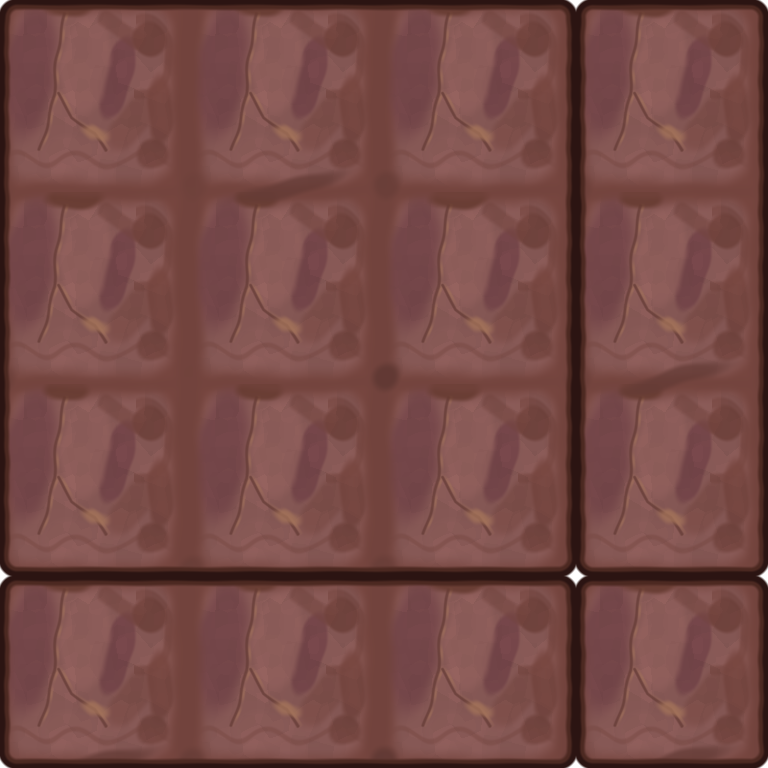
Give the GLSL for this pattern, as a three.js fragment shader.

```glsl
// Painted reddish stone tiles, four by four, grouped into four dark-outlined panels.
#define TILES 4.0
#define SPLIT vec2(3.0, 1.0)
#define RADIUS 0.09
#define INK_WIDTH 0.025
#define RIM_WIDTH 0.046
#define EDGE 0.008
#define LIGHT vec3(0.545, 0.358, 0.345)
#define PURPLE vec3(0.455, 0.270, 0.285)
#define BROWN vec3(0.450, 0.265, 0.240)
#define GOLD vec3(0.640, 0.450, 0.350)
#define RIM vec3(0.300, 0.160, 0.130)
#define INK vec3(0.170, 0.080, 0.070)

varying vec2 vUv;

float hash(vec2 p) {
  return fract(sin(dot(p, vec2(127.1, 311.7))) * 4375.85);
}

vec2 waves(vec2 p) {
  return sin(p.yx * 11.0 + vec2(0.4, 2.1)) * 0.6 + sin(p.yx * 27.0 + p * 9.0) * 0.4;
}

// Flat random tone of the nearest scattered point, like a brush dab.
float dabs(vec2 p) {
  float nearest = 9.0, tone = 0.0;
  for (int j = -1; j <= 1; j++) {
    for (int i = -1; i <= 1; i++) {
      vec2 cell = floor(p) + vec2(float(i), float(j));
      float h = hash(cell);
      float d = length(cell + 0.2 + 0.6 * vec2(h, hash(cell + 7.3)) - p);
      if (d < nearest) { nearest = d; tone = h; }
    }
  }
  return tone - 0.5;
}

// Soft ellipse whose top leans sideways.
float blob(vec2 p, vec2 center, vec2 radius, float lean, float soft) {
  vec2 q = p - center;
  q.x -= lean * q.y;
  return 1.0 - smoothstep(1.0 - soft, 1.0 + soft, length(q / radius));
}

float segment(vec2 p, vec2 a, vec2 b) {
  vec2 ab = b - a;
  return length(p - a - ab * clamp(dot(p - a, ab) / dot(ab, ab), 0.0, 1.0));
}

float roundBox(vec2 p, vec2 halfSize, float r) {
  vec2 q = abs(p) - halfSize + r;
  return length(max(q, 0.0)) + min(max(q.x, q.y), 0.0) - r;
}

float crackDistance(vec2 p) {
  float d = segment(p, vec2(0.33, 0.92), vec2(0.30, 0.68));
  d = min(d, segment(p, vec2(0.30, 0.68), vec2(0.28, 0.50)));
  d = min(d, segment(p, vec2(0.28, 0.50), vec2(0.21, 0.22)));
  d = min(d, segment(p, vec2(0.30, 0.51), vec2(0.37, 0.39)));
  d = min(d, segment(p, vec2(0.37, 0.39), vec2(0.49, 0.31)));
  return min(d, segment(p, vec2(0.49, 0.31), vec2(0.55, 0.22)));
}

vec3 stone(vec2 f, vec2 id) {
  vec2 w = f + 0.012 * waves(f);
  float body = 1.0 - smoothstep(-0.07, 0.04, roundBox(w - vec2(0.47, 0.50), vec2(0.43, 0.46), 0.12));
  vec3 c = mix(BROWN * 1.03, LIGHT * 0.965, body);

  // Broad washes
  c = mix(c, PURPLE, 0.85 * blob(w, vec2(0.155, 0.63), vec2(0.13, 0.34), 0.12, 0.25));
  c = mix(c, BROWN, 0.50 * blob(w, vec2(0.68, 0.36), vec2(0.10, 0.14), 0.5, 0.25));
  c = mix(c, PURPLE, 0.95 * blob(w, vec2(0.61, 0.60), vec2(0.085, 0.21), 0.28, 0.12));
  c = mix(c, LIGHT * 1.03, 0.9 * blob(w, vec2(0.45, 0.67), vec2(0.125, 0.26), 0.12, 0.15));
  c = mix(c, LIGHT, 0.7 * blob(w, vec2(0.37, 0.20), vec2(0.15, 0.10), 0.3, 0.25));

  // Dents and the curved band on the right
  float arc = abs(length((w - vec2(0.73, 0.70)) / vec2(0.16, 0.20)) - 1.0);
  c = mix(c, BROWN, 0.6 * (1.0 - smoothstep(0.06, 0.18, arc)) * step(0.70, w.x));
  c = mix(c, BROWN, 0.5 * (1.0 - smoothstep(0.025, 0.05, segment(w, vec2(0.54, 0.91), vec2(0.72, 0.78)))));
  c = mix(c, BROWN * 0.98, 0.9 * blob(w, vec2(0.78, 0.79), vec2(0.085, 0.09), -0.3, 0.15));
  c = mix(c, BROWN, 0.85 * blob(w, vec2(0.83, 0.42), vec2(0.065, 0.18), 0.0, 0.2));
  c = mix(c, BROWN * 0.98, 0.8 * blob(w, vec2(0.80, 0.19), vec2(0.085, 0.075), 0.0, 0.2));
  c *= 1.0 + 0.07 * body * (dabs(w * vec2(8.0, 6.0)) + 0.5 * dabs(w * 15.0));

  // Crack with a lit side, low wrinkle and pale chip
  float wear = 0.6 + 0.4 * sin(f.y * 55.0 + f.x * 21.0);
  c = mix(c, GOLD, 0.55 * wear * (1.0 - smoothstep(0.004, 0.016, crackDistance(w - vec2(0.012, 0.004)))));
  c = mix(c, BROWN * 0.88, 0.75 * (1.0 - smoothstep(0.002, 0.013, crackDistance(w))));
  float wrinkle = abs(w.y - 0.17 - 0.035 * sin(w.x * 19.0));
  c = mix(c, BROWN, 0.4 * (1.0 - smoothstep(0.005, 0.022, wrinkle)) * body);
  c = mix(c, GOLD, 0.75 * blob(w + 0.01 * waves(f * 3.0), vec2(0.49, 0.31), vec2(0.065, 0.035), -0.8, 0.45));

  // Shaded notch at the top, shifted from tile to tile
  float h = hash(id + 3.0);
  vec2 notch = vec2(0.32 + 0.07 * h, 0.975);
  return mix(c, vec3(0.40, 0.23, 0.19), 0.85 * blob(w, notch, vec2(0.10 + 0.05 * h, 0.065), 0.5 * h, 0.25));
}

void main() {
  vec2 p = vUv * TILES;
  vec3 color = stone(fract(p), floor(p));

  // Worn seams, dark crossings and occasional smudges
  vec2 s = fract(p + 0.5) - 0.5 + 0.015 * waves(p * 0.7);
  vec2 crossing = floor(p + 0.5);
  color = mix(color, BROWN * 0.98, 0.8 * (1.0 - smoothstep(0.015, 0.10, abs(s.x + 0.02))));
  color = mix(color, BROWN, 0.6 * (1.0 - smoothstep(0.008, 0.05, abs(s.y))));
  color = mix(color, BROWN * 0.85, hash(crossing) * blob(s, vec2(0.01, 0.03), vec2(0.065, 0.07), 0.2, 0.4));
  float smudge = step(0.7, hash(vec2(floor(p.x), crossing.y) + 9.0));
  color = mix(color, BROWN * 0.86, 0.7 * smudge * blob(vec2(s.y, fract(p.x)), vec2(0.03, 0.52), vec2(0.045, 0.27), 0.25, 0.4));

  // Rounded panels with a soft rim, an ink outline and white corner gaps
  vec2 side = step(SPLIT, p);
  vec2 size = mix(SPLIT, TILES - SPLIT, side);
  float d = roundBox(p - side * SPLIT - 0.5 * size, 0.5 * size, RADIUS);
  float depth = -d + 0.004 * waves(p * 1.7).x;
  color = mix(RIM, color, smoothstep(RIM_WIDTH - EDGE, RIM_WIDTH + 1.5 * EDGE, depth));
  color = mix(INK, color, smoothstep(INK_WIDTH - EDGE, INK_WIDTH + EDGE, depth));
  color = mix(color, vec3(1.0), smoothstep(0.0, 2.0 * EDGE, d));
  gl_FragColor = vec4(color, 1.0);
}
```
